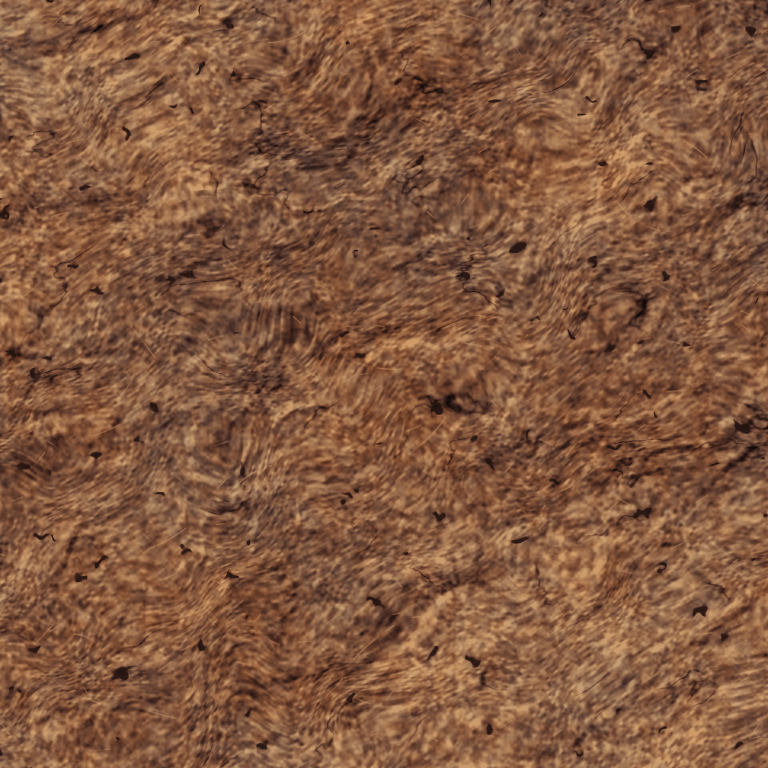
This texture is drawn by a WebGL 1 fragment shader. Its source:

```glsl
precision highp float;
// Rough brown fibrous earth: a warped, terraced height field lit from the
// upper left, covered with fine slanted grain, thin cracks, small dark pits
// and pale fibres. One tone value is mapped to a brown colour ramp.
uniform vec2 u_resolution;

float hash(vec2 p) {
  return fract(sin(dot(p, vec2(127.1, 311.7))) * 43758.5453);
}

float noise(vec2 p) {
  vec2 i = floor(p), f = fract(p);
  f = f * f * (3.0 - 2.0 * f);
  return mix(mix(hash(i), hash(i + vec2(1.0, 0.0)), f.x),
             mix(hash(i + vec2(0.0, 1.0)), hash(i + 1.0), f.x), f.y);
}

// Rotates the coordinates so that x runs along the given angle.
vec2 turn(vec2 p, float angle) {
  float c = cos(angle), s = sin(angle);
  return vec2(c * p.x + s * p.y, c * p.y - s * p.x);
}

float fbm(vec2 p) {
  float sum = 0.0, amp = 0.52;
  for (int i = 0; i < 5; i++) {
    sum += amp * noise(p);
    p = turn(p, 0.6) * 2.03 + 11.7;
    amp *= 0.5;
  }
  return sum;
}

// Lumpy ground with irregular steps that become ledges when lit.
float height(vec2 p) {
  vec2 warp = vec2(fbm(p * 5.0), fbm(p * 5.0 + 17.0));
  float n = fbm(turn(p, 0.45) * vec2(8.0, 13.0) + 2.5 * warp);
  float level = n * 5.0;
  float steps = (floor(level) + smoothstep(0.55, 1.0, fract(level))) / 5.0;
  return mix(n, steps, 0.45);
}

// Coverage of randomly placed, slightly bent strokes, one per grid cell.
float scatter(vec2 p, float cells, vec2 size, float density, float soft, float seed) {
  float cover = 0.0;
  vec2 home = floor(p * cells);
  for (int y = -1; y <= 1; y++) {
    for (int x = -1; x <= 1; x++) {
      vec2 cell = home + vec2(float(x), float(y));
      vec2 id = cell + seed;
      vec2 center = (cell + vec2(hash(id + 3.1), hash(id + 7.7))) / cells;
      float side = hash(id + 5.9) < 0.72 ? 0.5 : -0.6;
      vec2 q = turn(p - center, side + 0.9 * (hash(id + 1.3) - 0.5));
      q.y += (hash(id + 9.2) - 0.5) * 12.0 * q.x * q.x;
      float scale = mix(0.4, 1.0, hash(id + 4.6));
      float d = length(vec2(max(abs(q.x) - size.x * scale, 0.0), q.y)) - size.y * scale;
      float stroke = 1.0 - smoothstep(-soft, soft, d);
      cover = max(cover, stroke * step(hash(id + 2.4), density));
    }
  }
  return cover;
}

// Brown ramp, indexed by the red level of the colour.
vec3 earth(float tone) {
  vec3 color = mix(vec3(0.26, 0.15, 0.12), vec3(0.50, 0.325, 0.23),
                   clamp((tone - 0.26) / 0.24, 0.0, 1.0));
  color = mix(color, vec3(0.71, 0.53, 0.37), clamp((tone - 0.5) / 0.21, 0.0, 1.4));
  return color * clamp(tone / 0.26, 0.25, 1.0);
}

void main() {
  vec2 p = gl_FragCoord.xy / u_resolution.y;
  float pixel = 1.0 / u_resolution.y;

  // Relief and broad patches
  vec2 toLight = 0.004 * vec2(-0.5, 0.87);
  float relief = height(p - toLight) - height(p + toLight);
  float tone = 0.53 + clamp(relief * 1.25, -0.22, 0.13);
  tone += (fbm(p * 5.0 + 40.0) - 0.5) * 0.28;

  // Fine grain, swirled along the fibre direction
  vec2 swirl = vec2(noise(p * 13.0), noise(p * 13.0 + 31.0));
  vec2 g = turn(p + 0.05 * swirl, 0.5);
  tone += (noise(g * vec2(140.0, 250.0)) - 0.5) * 0.30;
  tone += (noise(g * vec2(60.0, 130.0) + 9.0) - 0.5) * 0.17;
  tone += (noise(p * 240.0 + 5.0) - 0.5) * 0.14;

  // Thin broken cracks
  float crack = abs(fbm(g * vec2(9.0, 17.0) + 60.0) - 0.5);
  float broken = smoothstep(0.5, 0.75, noise(p * 17.0 + 23.0));
  tone -= 0.2 * broken * (1.0 - smoothstep(0.0, 0.028, crack));

  // Pale fibres: a few long ones and many short flecks
  float wear = smoothstep(0.15, 0.6, noise(p * 70.0));
  float fibres = scatter(p, 11.0, vec2(0.034, 0.0009), 0.35, pixel, 50.0) * 0.65;
  fibres = max(fibres, scatter(p, 26.0, vec2(0.011, 0.0010), 0.4, pixel, 90.0) * 0.6);
  tone = mix(tone, 0.75, fibres * wear);

  // Ragged dark pits with a shaded surround
  vec2 ragged = p + 0.014 * (vec2(noise(p * 110.0), noise(p * 110.0 + 13.0)) - 0.5);
  tone -= 0.10 * scatter(ragged, 17.0, vec2(0.007, 0.006), 0.42, 0.006, 20.0);
  float pits = scatter(ragged, 17.0, vec2(0.0045, 0.0042), 0.42, 0.0018, 20.0);
  tone = mix(tone, 0.13, pits * 0.9);

  // Colour, drifting between rust and grey brown
  vec3 color = earth(tone);
  float rust = noise(p * 75.0 + 70.0) + noise(p * 9.0 + 80.0) - 1.0;
  color += rust * vec3(0.035, -0.008, -0.035) * smoothstep(0.15, 0.4, tone);
  gl_FragColor = vec4(color, 1.0);
}
```
